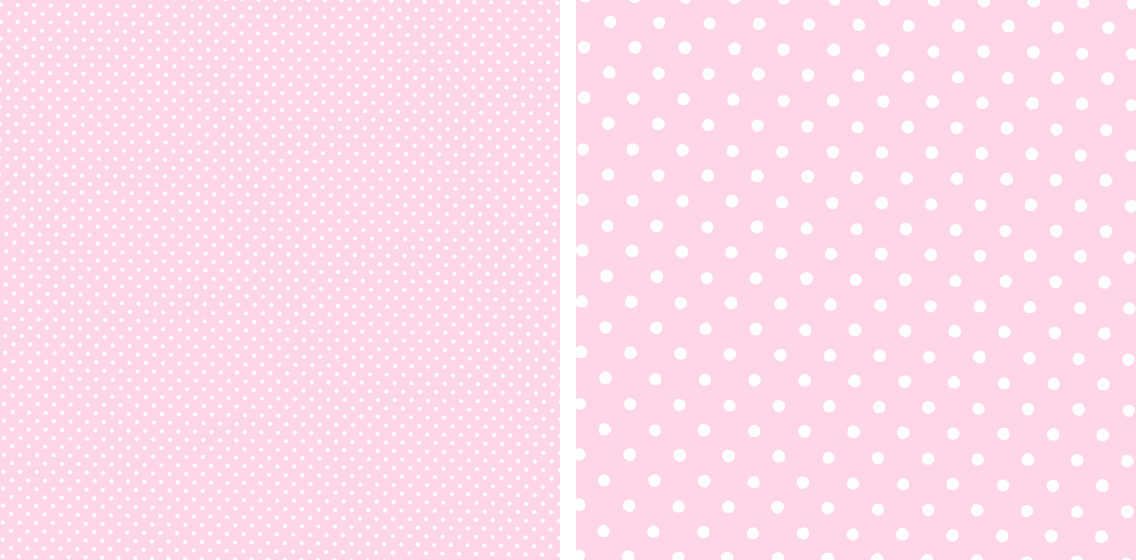
Left: the whole. Right: its middle third, enlarged.
Write a WebGL 2 fragment shader that draws this pattern.

```glsl
#version 300 es
precision highp float;
// White pin dots on pale pink, in staggered rows tilted slightly clockwise.
// Two interleaved rectangular lattices give the stagger; layered sines make
// each dot a little uneven in position, size and outline.

#define PITCH vec2(0.02965, 0.03031)  // spacing within one lattice
#define ANCHOR vec2(0.3385, 0.6387)   // centre of one dot
#define TILT 0.0125                   // clockwise turn, radians
#define DOT_RADIUS 0.00368
#define JITTER 0.00035                // wander of dot centres
#define SIZE_VARIATION 0.04
#define OUTLINE_WOBBLE 0.05
#define PINK vec3(1.0, 0.835, 0.91)
#define WHITE vec3(1.0, 0.995, 0.995)

uniform vec2 u_resolution;
out vec4 fragColor;

// Smooth-free pseudo-random value in 0..1 for a lattice cell.
float cellHash(vec2 cell) {
    return fract(sin(dot(cell, vec2(12.99, 78.23))) * 437.58);
}

// Signed distance to the nearest dot of the lattice shifted by 'shift' cells.
float dotLattice(vec2 p, vec2 shift) {
    vec2 cell = floor(p / PITCH - shift + 0.5) + shift;
    vec2 random = vec2(cellHash(cell), cellHash(cell + 41.5));
    vec2 offset = p - cell * PITCH - (random - 0.5) * 2.0 * JITTER;

    // Uneven outline from two angular waves.
    float angle = atan(offset.y, offset.x + 1e-7);
    float phase = 6.2832 * random.x;
    float wobble = 0.6 * sin(3.0 * angle + phase) + 0.4 * sin(5.0 * angle - 2.0 * phase);
    float size = 1.0 + SIZE_VARIATION * (2.0 * random.y - 1.0) + OUTLINE_WOBBLE * wobble;
    return length(offset) - DOT_RADIUS * size;
}

void main() {
    float shortSide = min(u_resolution.x, u_resolution.y);
    vec2 p = gl_FragCoord.xy / shortSide - ANCHOR;

    // Turn into the lattice frame.
    float c = cos(TILT), s = sin(TILT);
    p = vec2(c * p.x - s * p.y, s * p.x + c * p.y);

    // Whole-cell dots and the half-cell dots between them.
    float dist = min(dotLattice(p, vec2(0.0)), dotLattice(p, vec2(0.5)));

    float edge = 0.7 / shortSide;
    float coverage = 1.0 - smoothstep(-edge, edge, dist);
    fragColor = vec4(mix(PINK, WHITE, coverage), 1.0);
}
```
